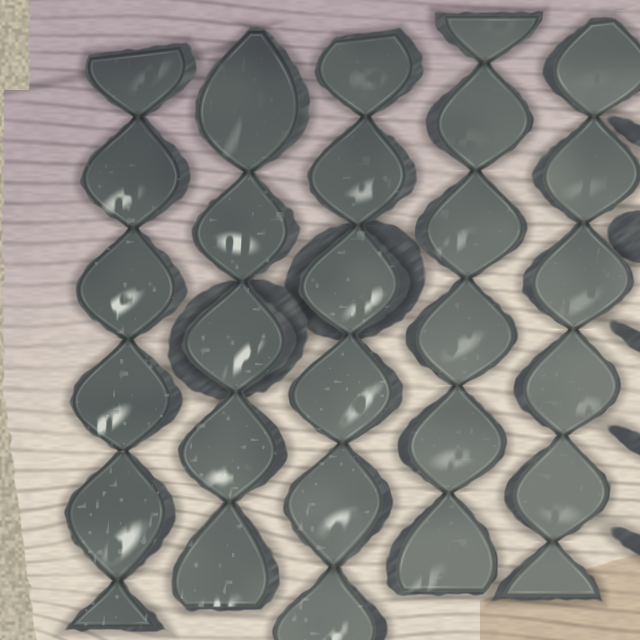
Give the GLSL for this pattern, as a three.js fragment shader.

```glsl
varying vec2 vUv;

const float PI = 3.14159;
const float COLUMNS = 5.0;
const float EDGE = 0.0022;
const vec3 CREAM = vec3(0.88, 0.84, 0.78);
const vec3 PINK = vec3(0.71, 0.65, 0.67);
const vec3 SAND = vec3(0.73, 0.70, 0.62);
const vec3 SLATE = vec3(0.27, 0.28, 0.30);
const vec3 CLAY = vec3(0.36, 0.39, 0.38);
const vec3 PALE_CLAY = vec3(0.47, 0.49, 0.47);

float hash(vec2 p) {
  vec3 q = fract(p.xyx * 0.1031);
  q += dot(q, q.yzx + 33.33);
  return fract((q.x + q.y) * q.z);
}

float noise(vec2 p) {
  vec2 i = floor(p), f = fract(p);
  f = f * f * (3.0 - 2.0 * f);
  return mix(mix(hash(i), hash(i + vec2(1, 0)), f.x),
             mix(hash(i + vec2(0, 1)), hash(i + vec2(1, 1)), f.x), f.y);
}

float cover(float d) { return 1.0 - smoothstep(-EDGE, EDGE, d); }

float ellipse(vec2 p, vec2 radius) {
  return (length(p / radius) - 1.0) * min(radius.x, radius.y);
}

mat2 rotation(float a) { return mat2(cos(a), -sin(a), sin(a), cos(a)); }

// Half width of a chain of onion-shaped beads, one per unit of phase
float beadWidth(float phase) {
  float t = pow(fract(phase), 0.87);
  return 0.009 + 0.077 * pow(abs(sin(PI * t)), 1.25);
}

// Ribbed cloth with a sandy margin and two folds
vec3 cloth(vec2 p) {
  float warp = noise(p * vec2(4.0, 6.0)) * (1.6 - p.y);
  float rib = abs(fract(p.y * 34.0 + 1.6 * warp + p.x * 2.0) - 0.5);
  float pinkness = smoothstep(0.3, 0.9, p.y - 0.35 * p.x + 0.1);
  vec3 c = mix(CREAM, PINK, pinkness);
  c *= 1.0 - 0.13 * smoothstep(0.3, 0.5, rib) * (0.4 + noise(p * 9.0));
  c *= 0.96 + 0.07 * noise(p * vec2(70.0, 260.0));
  float topFold = abs(p.y - 0.855 - 0.2 * p.x);
  c *= 1.0 - 0.2 * (1.0 - smoothstep(0.0, 0.012, topFold)) * (1.0 - step(0.4, p.x));
  float lowFold = p.y - 0.07 - 0.3 * (p.x - 0.78);
  c = mix(c, c * vec3(0.9, 0.85, 0.8), cover(lowFold) * step(0.75, p.x));
  float margin = p.x - 0.005 - 0.13 * max(0.4 - p.y, 0.0) - 0.04 * step(0.86, p.y);
  margin += 0.006 * (noise(p * 60.0) - 0.5);
  vec3 sand = SAND * (0.86 + 0.25 * noise(p * 190.0));
  return mix(c, sand, cover(margin));
}

// Rough, combed clay left around the beads
vec3 roughClay(vec2 p) {
  float comb = noise(rotation(0.6) * p * vec2(45.0, 190.0));
  return mix(SLATE, PALE_CLAY, 0.1 + 0.65 * comb * noise(p * 35.0 + 7.0));
}

vec3 layClay(vec3 c, vec2 p, float d) {
  c *= mix(0.76, 1.0, smoothstep(0.0, 0.018, d));
  return mix(c, roughClay(p), cover(d + 0.005 * (noise(p * 70.0) - 0.5)));
}

// Broken wet reflections on the lower half of a bead
float gloss(vec2 q, vec2 id) {
  vec2 spot = vec2(0.7 * hash(id + 3.0) - 0.35, -0.12 - 0.14 * hash(id + 8.0));
  vec2 r = rotation(0.6 * hash(id) - 0.1) * (q - spot);
  float streak = 1.0 - smoothstep(0.2, 1.0, length(r * vec2(2.0, 8.0)));
  float dots = smoothstep(0.86, 0.95, noise(q * vec2(9.0, 16.0) + id * 5.0));
  return streak * smoothstep(0.3, 0.6, noise(q * 7.0 + id * 9.0)) + 0.22 * dots;
}

vec3 drawColumn(vec3 c, vec2 p, float i) {
  float odd = mod(i, 2.0);
  float pitch = 0.174 - 0.002 * i;
  float x = p.x - 0.18 - 0.167 * i - (0.045 + 0.013 * i) * p.y;
  float top = 0.925 + 0.012 * i + 0.02 * odd + 0.12 * x * (1.0 - odd);
  float bottom = 0.015 + 0.012 * i + 0.02 * odd - 0.055 * step(abs(i - 2.0), 0.5);

  // Stretch the chain towards its ends
  float y = p.y + 0.032 * (1.0 - smoothstep(0.06, 0.22, p.y)) * step(i, 3.5);
  y -= 0.055 * smoothstep(0.74, 0.96, p.y) * step(abs(i - 1.0), 0.5);
  float phase = (y - 0.8177) / pitch + 0.5 * odd;
  vec2 id = vec2(i, floor(phase) + 20.0);

  float w = beadWidth(phase) * (0.96 + 0.08 * hash(id));
  float slope = (beadWidth(phase + 0.01) - beadWidth(phase - 0.01)) / (0.02 * pitch);
  float steep = sqrt(1.0 + min(slope * slope, 4.0));
  float ends = max(p.y - top, bottom - p.y);
  float skirt = max((abs(x) - w) / steep, ends);
  float lean = (i < 2.5 ? 0.08 : -0.07) * w;
  float face = max((abs(x + lean) - 0.88 * w) / steep, ends + 0.005);
  c = layClay(c, p, skirt);

  // Smooth face, its rim and the pinch between beads
  vec2 q = vec2(x / 0.085, fract(phase) - 0.5);
  float light = 0.2 + 0.14 * i + 0.5 * (0.7 - p.y) - 0.25 * q.y;
  light += 0.3 * (noise(p * 14.0) - 0.5);
  vec3 clay = mix(SLATE, CLAY, smoothstep(-0.15, 0.45, light));
  clay = mix(clay, PALE_CLAY, smoothstep(0.4, 1.0, light));
  float rim = 1.0 - smoothstep(0.0, 0.004, abs(face + 0.002));
  clay *= 1.0 - 0.25 * rim;
  float lip = 1.0 - smoothstep(0.0, 0.0025, abs(face + 0.007));
  clay += 0.13 * lip * noise(p * 40.0 + 4.0);
  clay *= 1.0 - 0.3 * smoothstep(0.43, 0.5, abs(q.y));
  float shine = gloss(q, id) * mix(1.0, 0.3, smoothstep(1.5, 3.5, i));
  shine *= 1.0 - smoothstep(0.62, 0.8, p.y) * 0.8;
  clay = mix(clay, vec3(0.88, 0.89, 0.85), clamp(shine, 0.0, 0.9));
  return mix(c, clay, cover(face));
}

void main() {
  vec2 p = vUv;
  vec3 c = cloth(p);

  // Offcuts along the right side
  for (float k = 0.0; k < 5.0; k++) {
    vec2 center = vec2(0.98 + 0.015 * hash(vec2(k, 2.0)), 0.79 - 0.16 * k);
    vec2 size = vec2(0.045, 0.014 + 0.025 * step(abs(k - 1.0), 0.5));
    c = layClay(c, p, ellipse(rotation(-0.55) * (p - center), size));
  }

  // Two wide patches of untrimmed clay
  for (float k = 0.0; k < 2.0; k++) {
    vec2 center = mix(vec2(0.555, 0.562), vec2(0.372, 0.47), k);
    c = layClay(c, p, ellipse(rotation(0.4) * (p - center), vec2(0.112, 0.09)));
  }

  for (float i = 0.0; i < COLUMNS; i++) c = drawColumn(c, p, i);
  gl_FragColor = vec4(c, 1.0);
}
```
